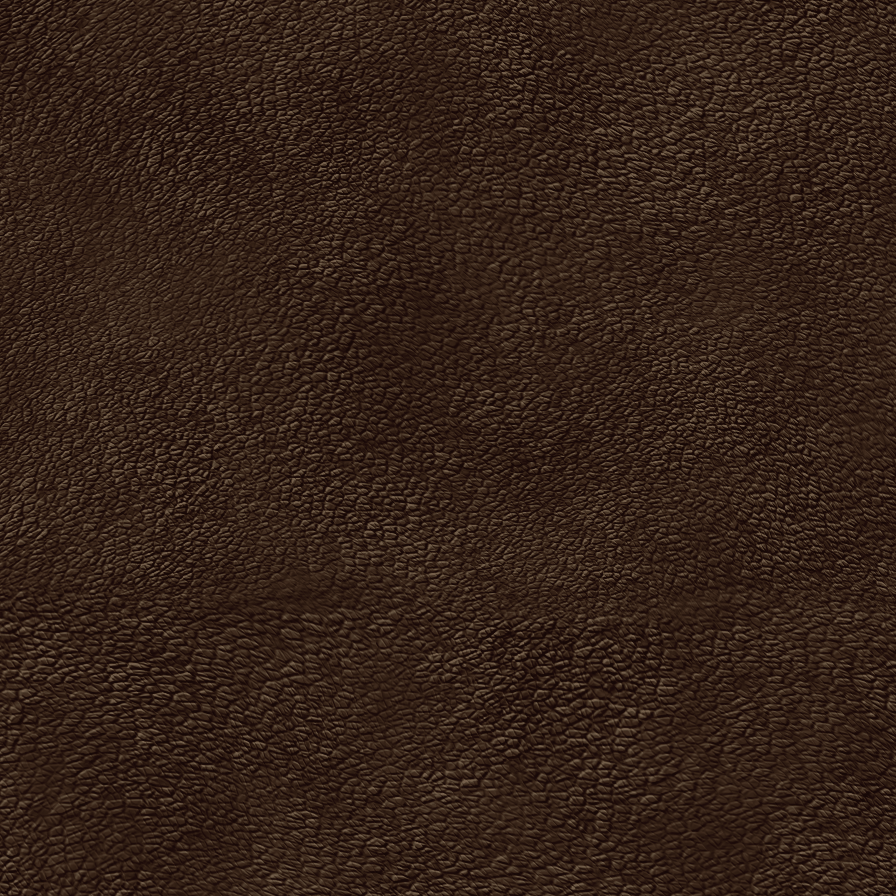
A three.js fragment shader for this texture:

```glsl
varying vec2 vUv;

// Leather tones, dark to light
const vec3 PORE = vec3(0.085, 0.030, 0.025);
const vec3 DEEP = vec3(0.120, 0.050, 0.040);
const vec3 SHADE = vec3(0.180, 0.110, 0.070);
const vec3 BODY = vec3(0.240, 0.160, 0.110);
const vec3 SOFT = vec3(0.290, 0.220, 0.160);
const vec3 LIT = vec3(0.360, 0.290, 0.220);
const vec3 GLINT = vec3(0.450, 0.370, 0.290);

// Grain: cells across the canvas, tilts in radians
const vec2 UPPER_CELLS = vec2(78.0, 138.0);
const vec2 LOWER_CELLS = vec2(58.0, 120.0);
const float UPPER_TILT = 0.04;
const float LOWER_TILT = -0.08;
const float UPPER_ARCH = 0.40;
const float SEAM_HEIGHT = 0.33;
const float SEAM_BLUR = 0.04;
const float BEND = 0.016;

// Crossing fine creases and long wrinkles, relative to the grain
const float FINE_SCALE = 1.45;
const float FINE_TILT = -0.65;
const float FINE_WEIGHT = 0.62;
const float WRINKLE_SCALE = 0.38;
const float WRINKLE_TILT = 0.30;
const float WRINKLE_WEIGHT = 0.20;

// Shading
const vec2 LIGHT_OFFSET = vec2(-0.12, 0.25);
const float DOME_EDGE = 0.45;
const float RELIEF = 1.9;
const float CREASE = 0.75;
const float GRAIN_VARIATION = 0.38;
const float FOLD_SHADE = 0.28;
const float FOLD_FREQUENCY = 11.0;

mat2 rotation(float angle) {
  float c = cos(angle), s = sin(angle);
  return mat2(c, -s, s, c);
}

vec2 hash2(vec2 cell) {
  vec3 q = fract(cell.xyx * vec3(0.1031, 0.1030, 0.0973));
  q += dot(q, q.yzx + 33.33);
  return fract((q.xx + q.yz) * q.zy);
}

// Layered, mutually bent sines, roughly -1 to 1
float waves(vec2 p) {
  float sum = 0.0, amplitude = 0.5;
  for (int i = 0; i < 5; i++) {
    sum += amplitude * sin(p.x + 1.4 * sin(p.y + 0.6 * p.x));
    p = rotation(1.1) * p * 1.6 + vec2(1.7, 4.1);
    amplitude *= 0.7;
  }
  return sum;
}

// Gentle displacement: turns the grain without stretching the cells
vec2 bend(vec2 p) {
  vec2 slow = sin(p.yx * vec2(8.0, 9.0) + 1.5 * sin(p * 5.0) + vec2(0.5, 2.4));
  vec2 quick = sin(p.yx * vec2(21.0, 17.0) + 2.0 * sin(p * 7.0 + 1.0));
  return slow + 0.4 * quick;
}

// Height of one pebbled cell: zero in the creases, flat-topped inside
float pebble(vec2 p) {
  vec2 base = floor(p), local = p - base;
  float nearest = 8.0, second = 8.0, lift = 0.0;
  for (int y = -1; y <= 1; y++) {
    for (int x = -1; x <= 1; x++) {
      vec2 cell = vec2(float(x), float(y));
      vec2 seed = hash2(base + cell);
      float d = length(cell + seed - local);
      if (d < nearest) {
        second = nearest;
        nearest = d;
        lift = fract(seed.x * 7.3 + seed.y * 3.1);
      } else {
        second = min(second, d);
      }
    }
  }
  return smoothstep(0.0, DOME_EDGE, second - nearest) * (0.5 + 0.5 * lift);
}

// Side light on the domes plus darkening in the creases
float shadedCells(vec2 p) {
  float height = pebble(p);
  return RELIEF * (height - pebble(p + LIGHT_OFFSET)) + CREASE * (height - 0.44);
}

float grain(vec2 p, vec2 cells, float tilt) {
  vec2 fine = rotation(tilt + FINE_TILT) * p * cells * FINE_SCALE;
  vec2 wrinkle = rotation(tilt + WRINKLE_TILT) * p * cells * WRINKLE_SCALE;
  return shadedCells(rotation(tilt) * p * cells + 60.0)
       + FINE_WEIGHT * shadedCells(fine + 190.0)
       + WRINKLE_WEIGHT * shadedCells(wrinkle + 40.0);
}

// Position of a tone between two ramp stops
float between(float low, float high, float tone) {
  return clamp((tone - low) / (high - low), 0.0, 1.0);
}

vec3 leatherColor(float tone) {
  vec3 color = mix(PORE, DEEP, between(-2.20, -1.10, tone));
  color = mix(color, SHADE, between(-1.10, -0.25, tone));
  color = mix(color, BODY, between(-0.25, 0.46, tone));
  color = mix(color, SOFT, between(0.46, 1.08, tone));
  color = mix(color, LIT, between(1.08, 1.75, tone));
  return mix(color, GLINT, between(1.75, 2.60, tone));
}

void main() {
  // Bend the hide so the grain changes direction, arching in the upper part
  vec2 hide = vUv + BEND * bend(vUv);
  vec2 arched = hide + vec2(0.0, UPPER_ARCH * (vUv.x - 0.5) * (vUv.x - 0.5));

  // Fine grain above, broader and flatter grain below
  float seam = SEAM_HEIGHT + 0.02 * waves(vUv.xx * 6.0);
  float upper = smoothstep(seam - SEAM_BLUR, seam + SEAM_BLUR, vUv.y);
  float tone = mix(grain(hide, LOWER_CELLS, LOWER_TILT),
                   grain(arched, UPPER_CELLS, UPPER_TILT), upper);

  // Worn patches and soft folds
  tone *= 1.0 + GRAIN_VARIATION * waves(hide.yx * 12.0 + 3.0);
  vec2 foldAxis = rotation(mix(1.5, 0.9, upper)) * hide;
  tone += FOLD_SHADE * waves(foldAxis * FOLD_FREQUENCY + 2.0);

  gl_FragColor = vec4(leatherColor(tone), 1.0);
}
```
